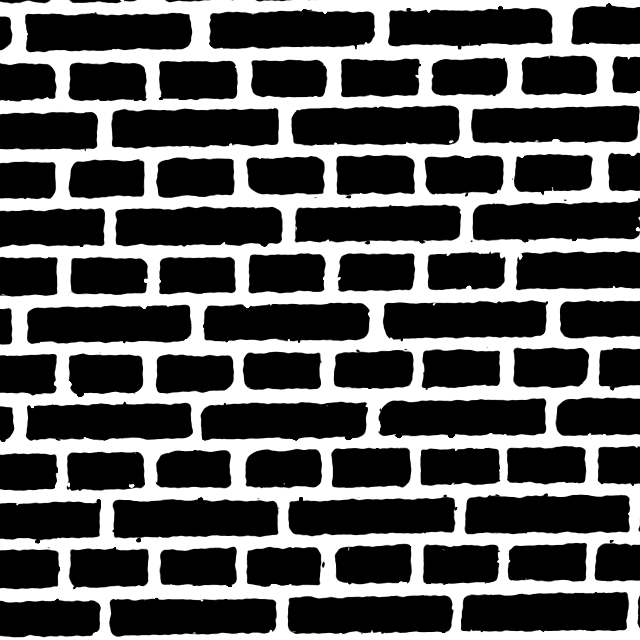
Reproduce this pattern procedurally as a Shadertoy shader.

```glsl
// Black brick wall with white mortar: long and short courses alternate, edges are worn.

const vec3 MORTAR = vec3(1.0);
const vec3 BRICK = vec3(0.0);
const float COURSE_HEIGHT = 0.0762;
const float FIRST_COURSE_Y = 0.0395;
const float FIRST_BRICK_X = 0.168;
const float WALL_TILT = 0.013;
const vec2 LONG_HALF = vec2(0.1285, 0.0278);
const vec2 SHORT_HALF = vec2(0.0597, 0.0288);

float hash(vec2 p) {
    vec3 q = fract(p.xyx * vec3(0.1031, 0.1030, 0.0973));
    q += dot(q, q.yzx + 33.33);
    return fract((q.x + q.y) * q.z);
}

float signedHash(vec2 p) {
    return 2.0 * hash(p) - 1.0;
}

vec2 gradient(vec2 cell) {
    float angle = 6.2832 * hash(cell + 71.0);
    return vec2(cos(angle), sin(angle));
}

float gradientNoise(vec2 p) {
    vec2 i = floor(p), f = fract(p);
    vec2 w = f * f * f * (f * (f * 6.0 - 15.0) + 10.0);
    vec2 e = vec2(0.0, 1.0);
    float a = dot(gradient(i), f);
    float b = dot(gradient(i + e.yx), f - e.yx);
    float c = dot(gradient(i + e.xy), f - e.xy);
    float d = dot(gradient(i + e.yy), f - e.yy);
    return mix(mix(a, b, w.x), mix(c, d, w.x), w.y);
}

float roundedBox(vec2 p, vec2 halfSize, float radius) {
    vec2 q = abs(p) - halfSize + radius;
    return length(max(q, 0.0)) + min(max(q.x, q.y), 0.0) - radius;
}

// Uneven brick: own size, taper, corner radii and ragged outline
float wornBrick(vec2 p, vec2 halfSize, vec2 id) {
    p.x -= 0.0025 * signedHash(id + 5.0);
    p.y -= 0.0012 * signedHash(id + 9.0);
    halfSize.x += 0.0018 * signedHash(id + 13.0);
    halfSize.y += 0.0012 * signedHash(id + 17.0);
    halfSize.y *= 1.0 + 0.04 * signedHash(id + 21.0) * p.x / halfSize.x;

    vec2 corner = step(0.0, p);
    float softness = hash(id * 2.0 + corner + 40.0);
    float radius = mix(0.004, 0.021, softness * softness);

    vec2 seed = id * 7.3;
    float wobble = 0.0036 * gradientNoise(p * 38.0 + seed)
                 + 0.0018 * gradientNoise(p * 95.0 + seed);
    float chips = gradientNoise(p * 62.0 + seed + 30.0);
    wobble += 0.006 * sign(chips) * smoothstep(0.38, 0.6, abs(chips));
    return roundedBox(p, halfSize, radius) + wobble;
}

// Distance to the nearest brick of the wall
float brickWall(vec2 p) {
    float v = (p.y - WALL_TILT * (p.x - 0.5) - FIRST_COURSE_Y) / COURSE_HEIGHT;
    float course = floor(v + 0.5);
    bool isShort = mod(course, 2.0) > 0.5;

    // Bricks widen slightly toward the top
    float period = 0.2728 + 0.0108 * p.y;
    if (isShort) period *= 0.5;

    // Long courses swap their bond every second pair
    float bond = isShort ? 0.0 : 0.5 * step(mod(course, 8.0), 3.0);
    float slip = 0.004 * signedHash(vec2(course, 3.0));
    float u = (p.x - FIRST_BRICK_X - slip) / period - bond;
    float column = floor(u + 0.5);
    vec2 halfSize = isShort ? SHORT_HALF : LONG_HALF;

    // A single long brick replaces two short ones in the eighth course
    if (course == 7.0 && (column == 5.0 || column == 6.0)) {
        column = 5.5;
        halfSize = LONG_HALF;
    }
    vec2 local = vec2((u - column) * period, (v - course) * COURSE_HEIGHT);
    return wornBrick(local, halfSize, vec2(column, course) + 20.0);
}

void mainImage(out vec4 fragColor, in vec2 fragCoord) {
    vec2 uv = fragCoord / iResolution.y;
    float softEdge = 0.75 / iResolution.y;
    float mortar = smoothstep(-softEdge, softEdge, brickWall(uv));
    fragColor = vec4(mix(BRICK, MORTAR, mortar), 1.0);
}
```
